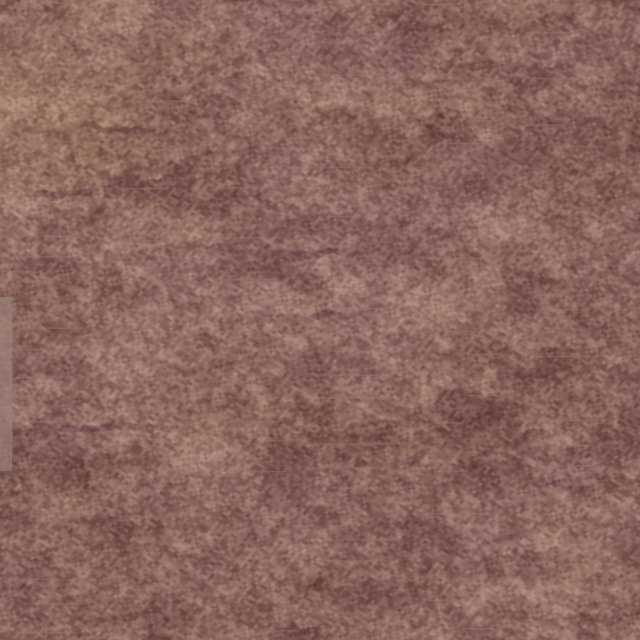
This texture is drawn by a WebGL 2 fragment shader. Its source:

```glsl
#version 300 es
precision highp float;
// Weathered red-brown plaster: layered noise for mottling and grain, stretched
// cellular noise for flaking coats, and scattered strokes for dark cracks and
// thin pale scratches. All layers add to one tone that drives a colour ramp.

uniform vec2 u_resolution;
out vec4 fragColor;

const vec3 BASE = vec3(0.548, 0.404, 0.372);      // colour at tone 0
const vec3 TONE_STEP = vec3(0.049, 0.050, 0.044); // change per unit of tone
const vec3 OCHRE_SHIFT = vec3(0.006, 0.008, -0.012);
const vec3 STAIN_SHIFT = vec3(-0.004, -0.008, 0.006);
const vec3 SCRATCH = vec3(0.55, 0.47, 0.42);
const vec3 BARE_EDGE = vec3(0.62, 0.51, 0.48);
const vec2 PATCH_FREQ = vec2(4.5, 8.0);
const vec2 MOTTLE_FREQ = vec2(16.0, 25.0);
const vec2 FINE_FREQ = vec2(62.0, 80.0);
const vec2 GRAIN_FREQ = vec2(185.0, 215.0);
const vec2 FLAKE_FREQ = vec2(11.0, 23.0);
const vec2 STAIN_FREQ = vec2(11.0, 17.0);
const vec2 CRACK_CELL = vec2(0.31, 0.095);
const vec2 SCRATCH_CELL = vec2(0.16, 0.036);
const float CRACK_WIDTH = 0.0045;
const float SCRATCH_WIDTH = 0.0008;
const mat2 TURN = mat2(0.82, 0.57, -0.57, 0.82);  // hides the noise lattice

float hash(vec2 p) {
    vec3 q = fract(p.xyx * vec3(0.1031, 0.1030, 0.0973));
    q += dot(q, q.yzx + 33.33);
    return fract((q.x + q.y) * q.z);
}

vec2 hash2(vec2 p) {
    return vec2(hash(p), hash(p + 47.3));
}

// Smooth value noise in -1..1
float noise(vec2 p) {
    vec2 i = floor(p), f = fract(p);
    f = f * f * (3.0 - 2.0 * f);
    float low = mix(hash(i), hash(i + vec2(1, 0)), f.x);
    float high = mix(hash(i + vec2(0, 1)), hash(i + vec2(1, 1)), f.x);
    return 2.0 * mix(low, high, f.y) - 1.0;
}

float fbm(vec2 p, int octaves) {
    float sum = 0.0, amp = 1.0, total = 0.0;
    for (int i = 0; i < octaves; i++) {
        sum += amp * noise(p);
        total += amp;
        amp *= 0.55;
        p = p * 2.03 + 17.7;
    }
    return sum / total;
}

// Cellular noise: random level of the nearest cell, softened at the borders
float flakes(vec2 p) {
    vec2 i = floor(p);
    float sum = 0.0, total = 0.0;
    for (int y = -1; y <= 1; y++)
    for (int x = -1; x <= 1; x++) {
        vec2 cell = i + vec2(x, y);
        vec2 d = cell + hash2(cell) - p;
        float w = exp(-40.0 * dot(d, d));
        sum += w * (2.0 * hash(cell + 91.7) - 1.0);
        total += w;
    }
    return sum / max(total, 1e-9);
}

// One tapered, nearly horizontal stroke in a share of the cells
float strokes(vec2 p, vec2 size, float width, float wobble, float share, float seed) {
    vec2 cell = floor(p / size);
    vec2 local = p - cell * size;
    vec2 r = hash2(cell + seed);
    float halfLen = size.x * mix(0.14, 0.46, r.x);
    float dx = local.x - mix(halfLen, size.x - halfLen, r.y);
    float line = size.y * mix(0.3, 0.7, hash(cell + seed + 5.1));
    line += wobble * (sin(p.x * 43.0 + r.x * 6.3) + 0.5 * sin(p.x * 117.0 + r.y * 6.3));
    float taper = 1.0 - smoothstep(0.6, 1.0, abs(dx) / halfLen);
    float blur = max(1.0 / u_resolution.y, width * 0.8);
    float cover = 1.0 - smoothstep(width - 0.5 * blur, width + blur, abs(local.y - line));
    return cover * taper * step(hash(cell + seed + 9.4), share);
}

float segment(vec2 p, vec2 a, vec2 b) {
    vec2 ab = b - a;
    return length(p - a - ab * clamp(dot(p - a, ab) / dot(ab, ab), 0.0, 1.0));
}

void main() {
    vec2 p = gl_FragCoord.xy / u_resolution.y;
    float mottle = fbm(p * MOTTLE_FREQ, 4);
    float fine = fbm(TURN * p * FINE_FREQ + 80.0, 2);
    float grain = noise(TURN * (p * GRAIN_FREQ) + 300.0);
    vec2 ragged = p + vec2(0.018, 0.012) * vec2(mottle, fine);

    // Mottling from broad patches down to grain
    float tone = 1.0 * fbm(p * PATCH_FREQ + 3.0, 3) + 1.2 * mottle + 1.7 * fine;
    tone += 1.5 * grain + 0.5 * flakes(ragged * FLAKE_FREQ);

    // Dark stains: scattered blots, two slanted bands and a lower left blot
    float stain = smoothstep(0.2, 0.55, fbm(ragged * STAIN_FREQ + 31.0, 3));
    for (int i = 0; i < 2; i++) {
        vec2 start = vec2(0.70, 0.31 + 0.38 * float(i));
        float band = segment(ragged, start, start + vec2(0.17, 0.11));
        stain += 0.5 * (1.0 - smoothstep(0.005, 0.035, band));
    }
    stain += 0.8 * (1.0 - smoothstep(0.01, 0.07, length(ragged - vec2(0.10, 0.29))));
    stain *= max(0.75 + 1.0 * fine + 0.5 * mottle, 0.0);
    float crack = strokes(p + 0.006 * fine, CRACK_CELL, CRACK_WIDTH, 0.003, 0.45, 13.0);
    crack *= smoothstep(-0.4, 0.3, mottle + 0.6 * fine);
    tone -= 1.5 * stain + 1.8 * crack;

    // Warm worn coat at the upper left
    float ochre = 1.0 - smoothstep(0.05, 0.27, length((ragged - vec2(0.06, 0.82)) * vec2(0.8, 1.2)));
    tone += 0.7 * ochre;
    ochre += 0.5 * noise(p * PATCH_FREQ * 1.5 + 60.0);

    vec3 colour = BASE + TONE_STEP * clamp(tone, -3.6, 3.0);
    colour += OCHRE_SHIFT * ochre + STAIN_SHIFT * (stain + crack);

    // Thin scratches and the bare strip along the left edge
    float scratch = strokes(p, SCRATCH_CELL, SCRATCH_WIDTH, 0.0002, 0.5, 71.0);
    colour = mix(colour, SCRATCH, 0.5 * scratch);
    vec2 strip = abs(p - vec2(0.0, 0.40)) - vec2(0.018, 0.135);
    float bare = 1.0 - smoothstep(0.0, 1.5 / u_resolution.y, max(strip.x, strip.y));
    fragColor = vec4(mix(colour, BARE_EDGE, 0.65 * bare), 1.0);
}
```
